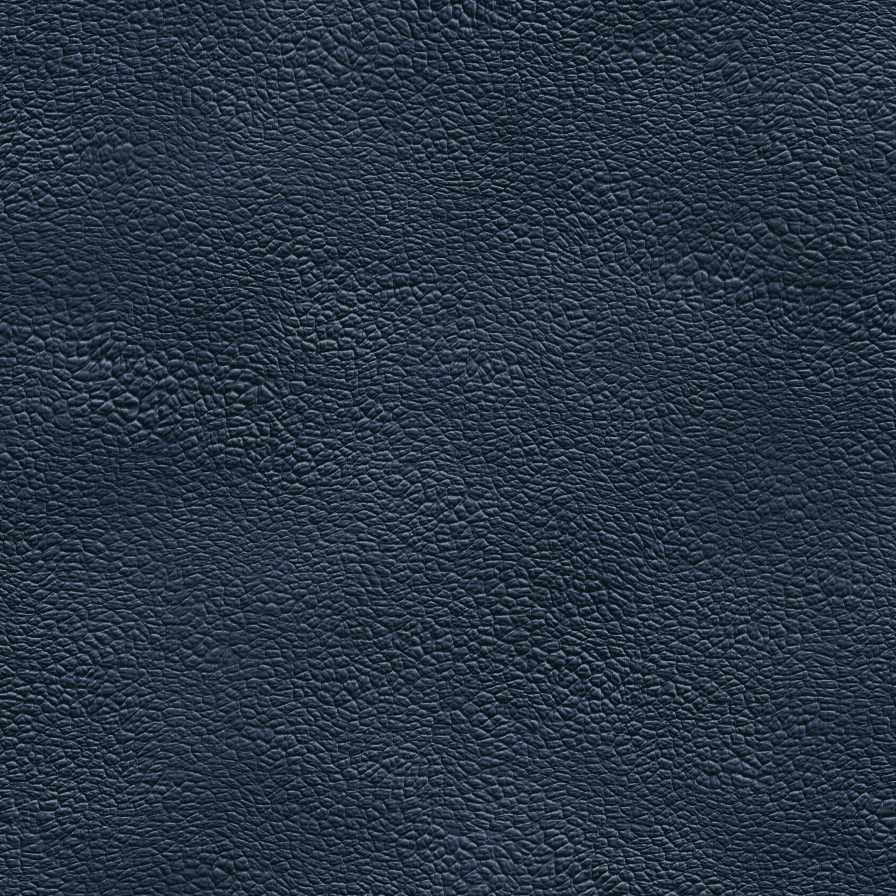
Write a Shadertoy shader that draws this texture.

```glsl
// Navy leather: warped, flattened cellular noise forms pebbles split by creases.
// Their slope toward a high light picks a tone from a dark-to-pale blue ramp;
// layered sines bend the grain and add broad, soft patches of wear.

#define PEBBLES vec2(60.0, 94.0)   // cells across and up the canvas
#define BEND vec2(0.007, 0.009)    // how far the grain wanders
#define CREASE 4.0                 // steepness of pebble sides
#define FINE_RELIEF 0.55           // strength of the small wrinkles
#define LIGHT_DIR vec2(0.35, 0.94)
#define LIGHT_STEP 0.0012          // half width of the slope sample
#define RELIEF 2.55                // contrast of the pebbles
#define WEAR 0.10                  // contrast of the broad patches
#define GRAIN 0.30                 // contrast of the finest speckle
#define BASE_TONE 1.42             // middle position on the colour ramp
#define TONE_SPREAD 1.3

vec2 hash2(vec2 p) {
    vec3 q = fract(p.xyx * vec3(0.1031, 0.1030, 0.0973));
    q += dot(q, q.yzx + 33.33);
    return fract((q.xx + q.yz) * q.zy);
}

// Rotated, layered sines with roughly unit variance
float waves(vec2 p) {
    float sum = 0.0, amp = 1.0;
    for (int i = 0; i < 5; i++) {
        sum += amp * sin(p.x + 1.3 * sin(p.y));
        p = mat2(1.36, 1.02, -1.02, 1.36) * p + vec2(2.7, 5.1);
        amp *= 0.7;
    }
    return sum;
}

// Distances to the nearest and second nearest cell centres
vec2 cells(vec2 p) {
    vec2 id = floor(p), f = fract(p);
    vec2 nearest = vec2(8.0);
    for (int y = -1; y <= 1; y++)
    for (int x = -1; x <= 1; x++) {
        vec2 o = vec2(x, y);
        vec2 r = o + hash2(id + o + 100.0) - f;
        float d = dot(r, r);
        nearest = d < nearest.x ? vec2(d, nearest.x)
                                : vec2(nearest.x, min(nearest.y, d));
    }
    return sqrt(nearest);
}

// Rounded top with steep sides falling into the crease
float pebble(vec2 p) {
    vec2 d = cells(p);
    return 1.0 - exp(-CREASE * (d.y - d.x)) - 0.3 * d.x * d.x;
}

float height(vec2 p) {
    vec2 fine = mat2(1.7, 0.6, -0.6, 1.7) * p + 31.0;
    return pebble(p) + FINE_RELIEF * pebble(fine);
}

// Ramp from shadowed crease to glossy rim; the middle tone drifts in hue
vec3 leatherColor(float t, float hue) {
    vec3 shadow = vec3(0.06, 0.10, 0.12);
    vec3 navy = vec3(0.11, 0.16, 0.21);
    vec3 body = mix(vec3(0.20, 0.24, 0.29), vec3(0.19, 0.22, 0.32), hue);
    vec3 sheen = vec3(0.30, 0.33, 0.42);
    vec3 gloss = vec3(0.44, 0.47, 0.54);
    vec3 c = mix(shadow, navy, clamp(t, -0.3, 1.0));
    c = mix(c, body, clamp(t - 1.0, 0.0, 1.0));
    c = mix(c, sheen, clamp(t - 2.0, 0.0, 1.0));
    return mix(c, gloss, clamp(t - 3.0, 0.0, 1.4));
}

void mainImage(out vec4 fragColor, in vec2 fragCoord) {
    vec2 p = fragCoord / iResolution.y;

    // Bend the grain, then flatten it into sideways pebbles
    vec2 bend = BEND * vec2(waves(p * 6.0 + 9.0), waves(p * 7.0 + 2.0));
    vec2 q = (p + bend) * PEBBLES;
    vec2 toLight = LIGHT_DIR * LIGHT_STEP * PEBBLES;
    float slope = height(q - toLight) - height(q + toLight);

    // Broad wear, uneven relief and fine speckle
    float wear = waves(p * vec2(8.0, 11.0) + 17.0);
    float relief = RELIEF * (1.0 + 0.14 * waves(p * 8.0 + 41.0));
    float speckle = pebble(p * 210.0 + 7.0) - 0.6;
    float shade = relief * slope + WEAR * wear + GRAIN * speckle;

    float hue = 0.55 + 0.15 * waves(p * 13.0 + 63.0);
    fragColor = vec4(leatherColor(BASE_TONE + TONE_SPREAD * shade, hue), 1.0);
}
```
